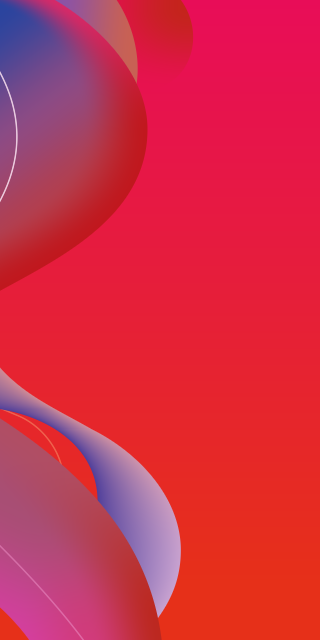
This background is drawn by a WebGL 1 fragment shader. Its source:

```glsl
precision highp float;
// Flowing glossy blobs and a lilac ribbon along the left of a crimson gradient.
uniform vec2 u_resolution;

// Signed distance to a cubic curve that runs down the canvas, positive on its
// right. Past its ends the curve continues along its tangents.
float edge(vec2 p, vec2 a, vec2 b, vec2 c, vec2 d) {
  float lo = 0.0, hi = 1.0;
  for (int i = 0; i < 16; i++) {
    float t = 0.5 * (lo + hi);
    float s = 1.0 - t;
    float y = s * s * s * a.y + 3.0 * s * t * (s * b.y + t * c.y) + t * t * t * d.y;
    if (y < p.y) lo = t; else hi = t;
  }
  float t = 0.5 * (lo + hi);
  float s = 1.0 - t;
  vec2 q = s * s * s * a + 3.0 * s * t * (s * b + t * c) + t * t * t * d;
  vec2 dir = normalize(s * s * (b - a) + 2.0 * s * t * (c - b) + t * t * (d - c));
  return (p.x - q.x) * dir.y - (p.y - q.y) * dir.x;
}

// Smooth coverage of the side where the distance is negative
float fill(float dist, float pixel) {
  return clamp(0.5 - dist / pixel, 0.0, 1.0);
}

float stroke(float dist, float pixel) {
  return 1.0 - smoothstep(0.2, 0.4 + pixel, abs(dist));
}

vec3 rgb(float r, float g, float b) {
  return vec3(r, g, b) / 255.0;
}

void main() {
  // Canvas grid of 384 by 768 units, y pointing down
  vec2 uv = gl_FragCoord.xy / u_resolution;
  vec2 p = vec2(uv.x, 1.0 - uv.y) * vec2(384.0, 768.0);
  float pixel = 384.0 / u_resolution.x;

  // Background
  vec3 col = mix(rgb(232.0, 13.0, 88.0), rgb(230.0, 31.0, 56.0), smoothstep(-150.0, 400.0, p.y));
  col = mix(rgb(232.0, 13.0, 88.0), rgb(230.0, 31.0, 56.0), clamp(p.y / 370.0, 0.0, 1.0));
  col = mix(col, rgb(230.0, 48.0, 25.0), clamp((p.y - 370.0) / 330.0, 0.0, 1.0));

  // Fading dark red blob at the top
  float shade = edge(p, vec2(217, 0), vec2(243, 35), vec2(236, 92), vec2(185, 108));
  float fade = (1.0 - smoothstep(10.0, 112.0, p.y)) * smoothstep(90.0, 225.0, p.x);
  col = mix(col, rgb(196.0, 36.0, 28.0), fill(shade, pixel) * fade);

  // Mauve to tan petal
  float petal = edge(p, vec2(140, 0), vec2(158, 27), vec2(169, 65), vec2(164, 100));
  vec3 petalCol = mix(rgb(138.0, 82.0, 168.0), rgb(200.0, 97.0, 84.0),
                      smoothstep(65.0, 165.0, p.x + 0.1 * p.y));
  col = mix(col, petalCol, fill(petal, pixel) * step(p.y, 130.0));

  // Large upper blob, blue inside with a red rim
  float blob = p.y < 155.0
    ? edge(p, vec2(66, 0), vec2(117, 30), vec2(177, 88), vec2(177, 155))
    : edge(p, vec2(177, 155), vec2(177, 258), vec2(75, 308), vec2(0, 349));
  float along = dot(p - vec2(0, 30), vec2(0.6, 0.8));
  vec3 blobCol = mix(rgb(42.0, 68.0, 158.0), rgb(142.0, 75.0, 132.0), smoothstep(-20.0, 125.0, along));
  blobCol = mix(blobCol, rgb(180.0, 62.0, 76.0), smoothstep(100.0, 220.0, along));
  float lower = smoothstep(0.0, 160.0, p.y);
  vec3 rim = mix(rgb(212.0, 42.0, 105.0), rgb(192.0, 24.0, 30.0), lower);
  blobCol = mix(rim, blobCol, smoothstep(0.0, mix(42.0, 80.0, lower), -blob));
  col = mix(col, blobCol, fill(blob, pixel));

  // Pale arc across the upper blob
  float arc = edge(p, vec2(0, 87), vec2(27, 138), vec2(27, 190), vec2(0, 241));
  col = mix(col, rgb(250.0, 225.0, 240.0), 0.85 * stroke(arc, pixel));

  // Faint arc in the gap below the ribbon
  float gapArc = edge(p, vec2(22, 499), vec2(48, 510), vec2(68, 535), vec2(74, 560));
  float nearGap = step(485.0, p.y) * step(p.y, 590.0);
  col = mix(col, rgb(245.0, 135.0, 100.0), 0.6 * nearGap * stroke(gapArc, pixel));

  // Ribbon, indigo on its inner edge and lilac on its outer edge
  float outer;
  if (p.y < 515.0) outer = edge(p, vec2(0, 441), vec2(30, 475), vec2(70, 492), vec2(110, 515));
  else if (p.y < 660.0) outer = edge(p, vec2(110, 515), vec2(170, 545), vec2(217, 600), vec2(217, 660));
  else outer = edge(p, vec2(217, 660), vec2(217, 695), vec2(205, 720), vec2(190, 741));
  float inner = edge(p, vec2(0, 491), vec2(65, 502), vec2(115, 540), vec2(117, 598));
  float across = clamp(inner / (max(inner, 0.0) + max(-outer, 0.0) + 0.01), 0.0, 1.0);
  vec3 lilac = mix(rgb(208.0, 138.0, 148.0), rgb(200.0, 162.0, 208.0), smoothstep(450.0, 690.0, p.y));
  vec3 ribbonCol = mix(rgb(78.0, 62.0, 155.0), lilac, pow(across, 0.85));
  col = mix(col, ribbonCol, fill(outer, pixel) * fill(-inner, pixel));

  // Front blob, with its lower left corner cut away
  float front = edge(p, vec2(0, 502), vec2(108, 572), vec2(180, 655), vec2(194, 768));
  float cut = edge(p, vec2(0, 729), vec2(12, 740), vec2(25, 754), vec2(35, 768));
  vec3 frontCol = mix(rgb(168.0, 78.0, 116.0), rgb(214.0, 62.0, 160.0),
                      smoothstep(90.0, 270.0, p.y - 502.0 - 0.45 * p.x));
  frontCol = mix(frontCol, rgb(212.0, 55.0, 105.0), 0.6 * smoothstep(600.0, 768.0, p.y) * smoothstep(20.0, 110.0, p.x));
  vec3 frontRim = mix(rgb(176.0, 78.0, 100.0), rgb(188.0, 40.0, 32.0), smoothstep(540.0, 750.0, p.y));
  frontCol = mix(frontRim, frontCol, smoothstep(0.0, 85.0, -front));

  // Thin pink line across the front blob
  float seam = edge(p, vec2(0, 655), vec2(35, 690), vec2(70, 728), vec2(100, 768));
  frontCol = mix(frontCol, rgb(235.0, 140.0, 195.0), 0.55 * stroke(seam, pixel));
  col = mix(col, frontCol, fill(front, pixel) * fill(-cut, pixel));

  gl_FragColor = vec4(col, 1.0);
}
```
